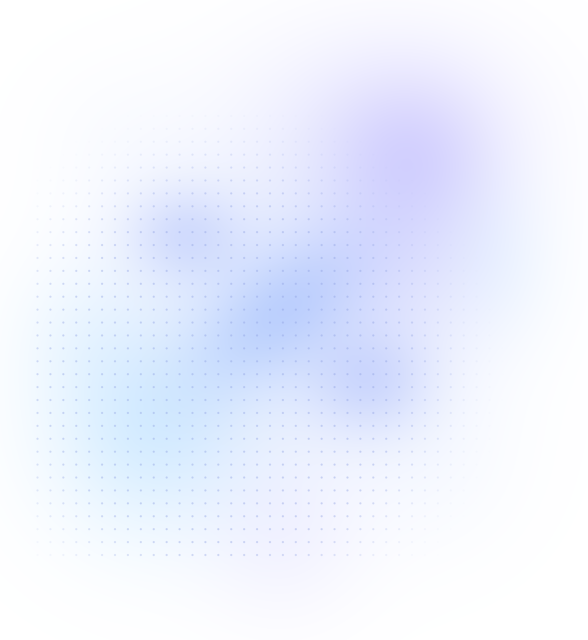
A Shadertoy shader for this background:

```glsl
const vec3 PAPER = vec3(1.0, 1.0, 1.0);
const vec3 DOT_INK = vec3(0.55, 0.62, 0.88);

// Light each hue takes away from the paper
const vec3 VIOLET = vec3(0.090, 0.102, 0.002);
const vec3 INDIGO = vec3(0.125, 0.102, 0.007);
const vec3 CYAN = vec3(0.120, 0.045, 0.000);
const vec3 BLUE = vec3(0.100, 0.070, 0.003);

// Diagonal band through the middle
const vec2 BAND_CENTER = vec2(0.436, 0.512);
const vec2 BAND_AXIS = vec2(0.77, 0.638);
const vec2 BAND_WIDE = vec2(0.300, 0.247);
const vec2 BAND_CORE = vec2(0.156, 0.087);
const float CORE_STRENGTH = 1.5;

// Dot grid
const vec2 GRID_ORIGIN = vec2(0.0586, 0.1328);
const vec2 GRID_LAST = vec2(37.0, 34.0);
const float GRID_PITCH = 0.02018;
const float DOT_RADIUS = 0.0016;
const float DOT_ALPHA = 0.42;
const vec2 FADE_CENTER = vec2(0.352, 0.414);
const float FADE_START = 0.25;
const float FADE_END = 0.45;

// Soft glows: center xy, radii zw
const int GLOWS = 11;
const vec4 GLOW_SHAPE[GLOWS] = vec4[GLOWS](
    vec4(0.651, 0.753, 0.130, 0.130),
    vec4(0.599, 0.805, 0.215, 0.156),
    vec4(0.638, 0.570, 0.143, 0.130),
    vec4(0.286, 0.635, 0.091, 0.076),
    vec4(0.579, 0.401, 0.098, 0.085),
    vec4(0.228, 0.323, 0.150, 0.156),
    vec4(0.130, 0.479, 0.104, 0.117),
    vec4(0.781, 0.596, 0.091, 0.130),
    vec4(0.443, 0.160, 0.125, 0.130),
    vec4(0.677, 0.271, 0.143, 0.143),
    vec4(0.182, 0.792, 0.130, 0.120));
const vec3 GLOW_TINT[GLOWS] = vec3[GLOWS](
    VIOLET, VIOLET * 0.6, VIOLET * 0.55,
    INDIGO * 0.95, INDIGO,
    CYAN, CYAN * 0.3, CYAN * 0.3,
    VIOLET * 0.38, BLUE * 0.2, BLUE * 0.13);

float glow(vec2 offset, vec2 radii) {
    vec2 q = offset / radii;
    return exp(-dot(q, q));
}

vec3 background(vec2 p) {
    vec3 absorbed = vec3(0.0);
    for (int i = 0; i < GLOWS; i++) {
        vec4 shape = GLOW_SHAPE[i];
        absorbed += GLOW_TINT[i] * glow(p - shape.xy, shape.zw);
    }

    // Wide band with a deeper core
    vec2 d = p - BAND_CENTER;
    vec2 along = vec2(dot(d, BAND_AXIS), dot(d, vec2(-BAND_AXIS.y, BAND_AXIS.x)));
    absorbed += BLUE * (glow(along, BAND_WIDE) + CORE_STRENGTH * glow(along, BAND_CORE));
    return PAPER - absorbed;
}

float dotGrid(vec2 p, float pixel) {
    vec2 cell = (p - GRID_ORIGIN) / GRID_PITCH;
    vec2 nearest = clamp(floor(cell + 0.5), vec2(0.0), GRID_LAST);
    float edge = length(cell - nearest) * GRID_PITCH - DOT_RADIUS;
    float cover = 1.0 - smoothstep(-0.75 * pixel, 0.75 * pixel, edge);
    float fade = 1.0 - smoothstep(FADE_START, FADE_END, distance(p, FADE_CENTER));
    return cover * fade * DOT_ALPHA;
}

void mainImage(out vec4 fragColor, in vec2 fragCoord) {
    vec2 p = fragCoord / iResolution.y;
    vec3 color = background(p);
    color = mix(color, DOT_INK, dotGrid(p, 1.0 / iResolution.y));
    fragColor = vec4(color, 1.0);
}
```
